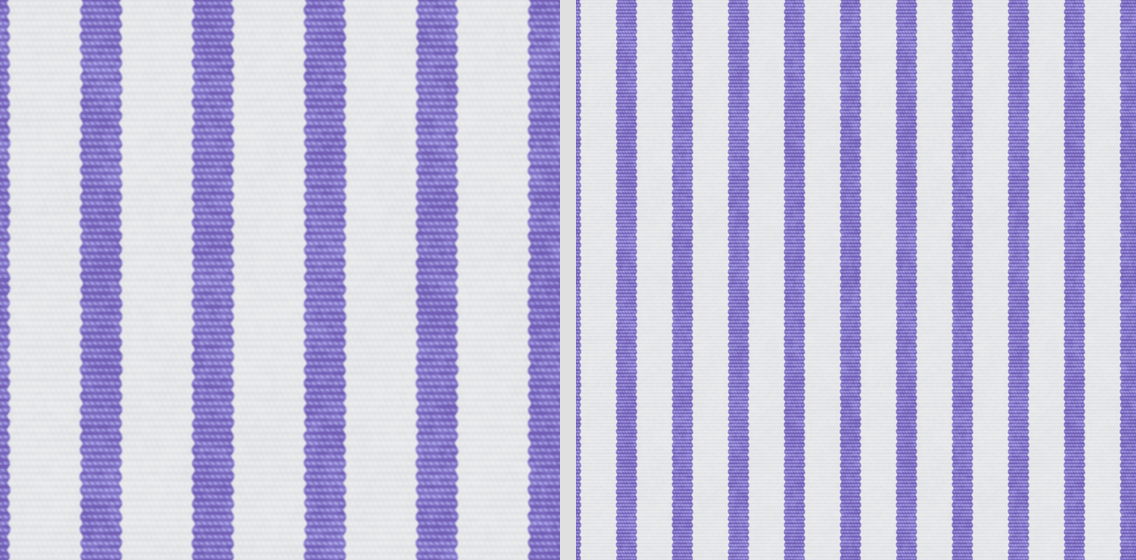
Left, the tile; right, the same tile 2 across and 2 down.
This texture is drawn by a Shadertoy shader. Its source:

```glsl
// Woven ribbon cloth: five vertical violet stripes on an off-white ground.
// Rows of staggered, slanted stitches give the ribbed relief, and alternate
// rows push the stripe borders outward. All noise wraps, so the cloth tiles.

const float PI = 3.14159265;
const float STRIPES = 5.0;          // stripes across the canvas
const float STRIPE_CENTER = 0.902;  // within one repeat
const float STRIPE_HALF = 0.179;    // half width, in repeats
const float SCALLOP = 0.011;        // border wave, in repeats
const float BORDER_JITTER = 0.012;  // irregularity of the border
const float BORDER_SOFT = 0.017;    // border blur, in repeats
const float ROWS = 84.0;            // weft rows, even so the stagger wraps
const float COLUMNS = 100.0;        // warp threads
const float SLANT = 0.55;           // lean of each stitch
const float GRAIN = 0.34;           // variation from stitch to stitch
const float BLOTCH = 0.20;          // broad tonal drift

const vec3 VIOLET_GROOVE = vec3(0.450, 0.375, 0.715);
const vec3 VIOLET_CREST = vec3(0.635, 0.610, 0.885);
const vec3 WHITE_GROOVE = vec3(0.878, 0.882, 0.894);
const vec3 WHITE_CREST = vec3(0.924, 0.926, 0.932);

float hash(vec2 p) {
    return fract(sin(dot(p, vec2(127.1, 311.7))) * 43758.5453);
}

// Value noise that repeats after the given number of cells
float wrapNoise(vec2 p, vec2 period) {
    vec2 cell = floor(p);
    vec2 f = p - cell;
    f = f * f * (3.0 - 2.0 * f);
    vec2 a = mod(cell, period);
    vec2 b = mod(cell + 1.0, period);
    return mix(mix(hash(a), hash(vec2(b.x, a.y)), f.x),
               mix(hash(vec2(a.x, b.y)), hash(b), f.x), f.y);
}

// Height of the threads: 0 in the grooves, about 1 on the crests
float weaveRelief(vec2 uv) {
    vec2 threads = uv * vec2(COLUMNS, ROWS);
    float row = floor(threads.y);
    float across = threads.y - row - 0.5;
    float along = threads.x + 0.5 * mod(row, 2.0) + SLANT * across;
    float rib = cos(PI * across);
    float stitch = 0.74 + 0.26 * cos(2.0 * PI * along);
    float grain = wrapNoise(threads, vec2(COLUMNS, ROWS)) - 0.5;
    return rib * rib * stitch + GRAIN * grain + 0.05;
}

// Coverage of the violet stripes, with scalloped borders
float stripeMask(vec2 uv) {
    float x = uv.x * STRIPES - STRIPE_CENTER;
    float offset = fract(x + 0.5) - 0.5;
    float side = step(0.0, offset);
    float stripe = mod(floor(x + 0.5), STRIPES);
    float lane = 2.0 * stripe + side;
    // Each border reads its own lane of noise
    float jitter = wrapNoise(vec2(lane, uv.y * ROWS), vec2(2.0 * STRIPES, ROWS)) - 0.5;
    float border = STRIPE_HALF + SCALLOP * sin(PI * ROWS * uv.y) + BORDER_JITTER * jitter;
    float soft = max(BORDER_SOFT, STRIPES / iResolution.x);
    return 1.0 - smoothstep(-soft, soft, abs(offset) - border);
}

void mainImage(out vec4 fragColor, in vec2 fragCoord) {
    vec2 uv = fragCoord / iResolution.xy;
    float relief = weaveRelief(uv);

    // Broad drift in tone, with streaks along the rows
    float drift = wrapNoise(uv * vec2(20.0, 14.0), vec2(20.0, 14.0)) - 0.5;
    float streak = wrapNoise(uv * vec2(25.0, ROWS), vec2(25.0, ROWS)) - 0.5;
    float tone = relief + BLOTCH * (drift + streak);

    vec3 violet = mix(VIOLET_GROOVE, VIOLET_CREST, clamp(tone, 0.0, 1.15));
    vec3 white = mix(WHITE_GROOVE, WHITE_CREST, clamp(tone + 0.1, 0.0, 1.0));
    fragColor = vec4(mix(white, violet, stripeMask(uv)), 1.0);
}
```
